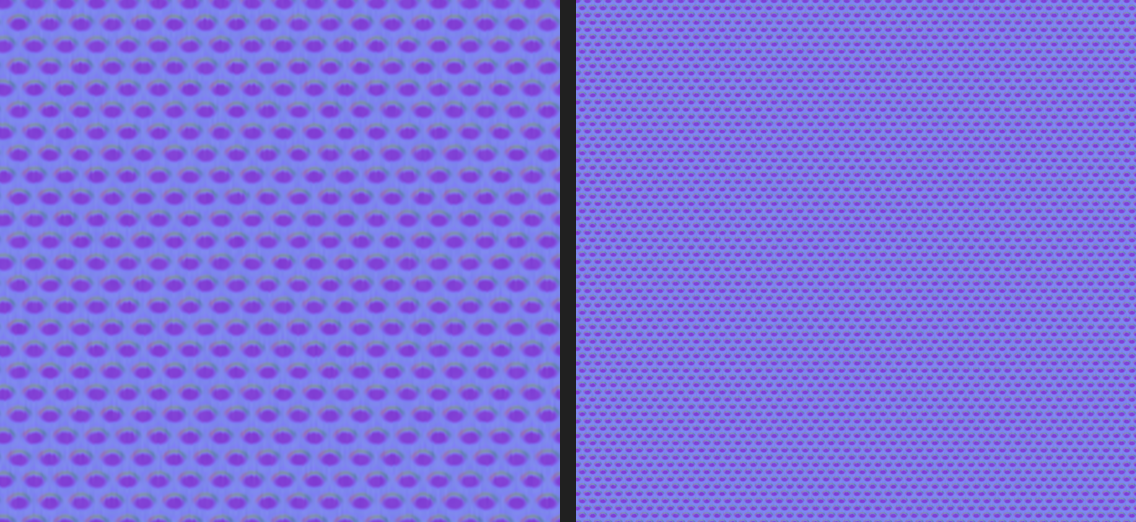
Left, the tile; right, the same tile 3 across and 3 down.
This texture map is drawn by a WebGL 1 fragment shader. Its source:

```glsl
precision highp float;
// Tiling normal map of soft oval dents, 18 across in 24 staggered rows.
// Two offset lattices each draw a shaded dent: halo, tinted upper rim, violet core.
// Wrapping value noise adds fine vertical streaks and small changes per dent.
uniform vec2 u_resolution;

const vec2 GRID = vec2(18.0, 12.0);           // each lattice cell holds two rows
const float CELL_HEIGHT = 1.4;                // in cell widths
const vec2 FIRST_DENT = vec2(0.11, -0.072);
const vec2 STREAKS = vec2(216.0, 48.0);

const vec3 FLAT_BLUE = vec3(0.50, 0.49, 0.97);
const vec3 PALE_BLUE = vec3(0.49, 0.57, 0.89);
const vec3 VIOLET = vec3(0.505, 0.245, 0.83);
const vec3 RIM_LEFT = vec3(0.60, 0.42, 0.72);
const vec3 RIM_TOP = vec3(0.50, 0.57, 0.66);
const vec3 RIM_RIGHT = vec3(0.37, 0.49, 0.70);

float hash(vec2 p) {
  return fract(sin(dot(p, vec2(127.1, 311.7))) * 43758.5453);
}

// Value noise that repeats after a whole number of cells
float wrapNoise(vec2 p, vec2 period) {
  vec2 cell = floor(p);
  vec2 f = fract(p);
  f = f * f * (3.0 - 2.0 * f);
  vec2 a = mod(cell, period);
  vec2 b = mod(cell + 1.0, period);
  return mix(mix(hash(a), hash(vec2(b.x, a.y)), f.x),
             mix(hash(vec2(a.x, b.y)), hash(b), f.x), f.y);
}

float bell(float x, float width) {
  float t = x / width;
  return exp(-t * t);
}

vec3 rimColor(float side) {
  vec3 leftHalf = mix(RIM_LEFT, RIM_TOP, smoothstep(-0.9, -0.1, side));
  return mix(leftHalf, RIM_RIGHT, smoothstep(0.1, 0.85, side));
}

// Shades one dent over the colour below it; d is measured from its core
vec3 shadeDent(vec3 below, vec2 d, float strength) {
  float coreRadius = length(d / vec2(0.31, 0.20));
  vec2 rimPos = (d - vec2(0.0, 0.02)) / vec2(0.38, 0.30);

  float halo = 0.55 * bell(coreRadius - 1.55, 0.35);
  float shelf = 0.5 * bell(length((d + vec2(0.0, 0.33)) / vec2(0.30, 0.09)), 1.0);
  float rim = bell(length(rimPos) - 0.9, 0.24) * smoothstep(-0.35, 0.5, rimPos.y);
  float core = 1.0 - smoothstep(0.55, 1.28, coreRadius);

  vec3 color = mix(below, PALE_BLUE, max(halo, shelf));
  color = mix(color, rimColor(rimPos.x), 0.92 * rim * strength);
  return mix(color, VIOLET, core * strength);
}

// Draws every dent of one lattice
vec3 dentLattice(vec3 below, vec2 grid, vec2 center) {
  vec2 g = grid - center;
  vec2 id = floor(g + 0.5);
  vec2 d = (g - id) * vec2(1.0, CELL_HEIGHT);
  float variation = hash(mod(id, GRID) + center);
  return shadeDent(below, d * mix(0.97, 1.03, variation), mix(0.93, 1.0, variation));
}

void main() {
  vec2 uv = gl_FragCoord.xy / u_resolution;
  float streak = wrapNoise(uv * STREAKS, STREAKS) - 0.5;

  // Streaks nudge the dent edges up and down
  vec2 grid = uv * GRID + vec2(0.0, 0.025 * streak);
  vec3 color = FLAT_BLUE;
  for (int i = 0; i < 2; i++) {
    color = dentLattice(color, grid, FIRST_DENT + 0.5 * float(i));
  }

  color += streak * vec3(0.025, 0.03, 0.015);
  gl_FragColor = vec4(clamp(color, 0.0, 1.0), 1.0);
}
```
